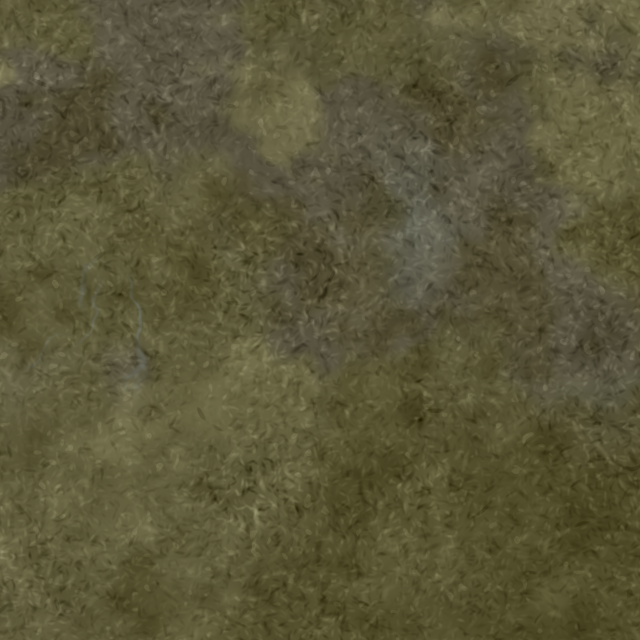
Write a Shadertoy shader that draws this texture.

```glsl
#define OLIVE vec3(0.362, 0.349, 0.222)
#define MURKY vec3(0.300, 0.280, 0.142)
#define OCHRE vec3(0.435, 0.420, 0.282)
#define UMBER_GREY vec3(0.347, 0.328, 0.258)
#define COOL_GREY vec3(0.370, 0.385, 0.340)
#define SCRATCH_BLUE vec3(0.450, 0.480, 0.480)
#define PATCH_CELLS 6.5
#define FINE_CELLS 112.0
#define STROKE_CELLS 58.0
#define STROKE_CONTRAST 0.070
#define SCRATCHES 7

vec3 hash3(vec2 cell, float seed) {
    vec3 h = fract(vec3(cell.xyx + seed * 17.31) * vec3(0.1031, 0.1030, 0.0973));
    h += dot(h, h.yzx + 33.33);
    return fract((h.xxy + h.yzz) * h.zyx);
}

mat2 rotation(float angle) {
    float c = cos(angle), s = sin(angle);
    return mat2(c, -s, s, c);
}

// Cellular noise: each cell holds one soft light or dark dab, stretched along its angle
float dabs(vec2 uv, float cells, float stretch, float angle, float jitter, float seed) {
    vec2 p = uv * cells + seed * 3.7;
    vec2 home = floor(p);
    float sum = 0.0;
    for (int j = -1; j <= 1; j++)
    for (int i = -1; i <= 1; i++) {
        vec2 cell = home + vec2(i, j);
        vec3 h = hash3(cell, seed);
        float turn = angle + jitter * (fract(h.z * 91.7) - 0.5);
        vec2 d = rotation(turn) * (p - cell - h.xy);
        d.y *= stretch;
        float falloff = max(0.0, 1.0 - dot(d, d));
        sum += (2.0 * h.z - 1.0) * falloff * falloff;
    }
    return sum;
}

float blobs(vec2 uv, float cells, float seed) {
    return dabs(uv, cells, 1.25, 0.0, 6.28, seed);
}

float softEllipse(vec2 p, vec2 radius) {
    return exp(-dot(p / radius, p / radius));
}

// Faint pale lines, diagonal to upright, clustered at the left
float scratches(vec2 uv) {
    float mask = 0.0;
    for (int i = 0; i < SCRATCHES; i++) {
        vec3 h = hash3(vec2(i, 5), 3.0);
        vec2 p = uv - vec2(0.02 + 0.19 * h.x, 0.43 + 0.13 * h.y);
        p = rotation(mix(0.65, 1.6, h.x)) * p;
        p.y += 0.5 * p.x * p.x;
        float len = 0.04 + 0.05 * h.z;
        float ends = smoothstep(len, 0.3 * len, abs(p.x));
        mask += ends * exp(-pow(p.y / 0.0035, 2.0)) * (0.35 + 0.4 * h.z);
    }
    return min(mask, 1.0);
}

void mainImage(out vec4 fragColor, in vec2 fragCoord) {
    vec2 uv = fragCoord / iResolution.y;

    // Ragged coordinates for the broad patches
    vec2 ragged = uv + 0.020 * vec2(blobs(uv, 17.0, 1.0), blobs(uv, 17.0, 2.0));
    ragged += 0.008 * vec2(blobs(uv, 44.0, 3.0), blobs(uv, 44.0, 4.0));
    float upper = smoothstep(0.22, 0.46, ragged.y);
    float breakup = blobs(uv, 24.0, 5.0);

    // Broad colour patches
    float light = blobs(ragged, PATCH_CELLS, 6.0) + 0.35 * breakup;
    float grey = blobs(ragged, 4.3, 7.0) + 0.4 * blobs(ragged, 11.0, 8.0);
    float cool = softEllipse(ragged - vec2(0.64, 0.65), vec2(0.055, 0.12))
               + 0.6 * softEllipse(ragged - vec2(0.98, 0.37), vec2(0.13, 0.05));
    float corner = smoothstep(0.75, 1.45, ragged.x + 0.8 * (1.0 - ragged.y) + 0.25 * grey)
                 * (1.0 - upper);

    vec3 color = OLIVE;
    color = mix(color, UMBER_GREY, smoothstep(-0.10, 0.45, grey) * mix(0.15, 0.95, upper));
    color = mix(color, OCHRE, smoothstep(0.12, 0.65, light) * mix(0.25, 0.85, upper));
    color = mix(color, COOL_GREY, 0.55 * cool);
    color = mix(color, MURKY, 0.75 * corner);
    color = mix(color, MURKY, 0.45 * smoothstep(0.15, 0.7, -light));

    // Brush strokes following a slowly turning direction
    float flow = 0.5 + 2.2 * blobs(uv, 5.0, 9.0);
    float strength = 0.85 + 0.5 * blobs(uv, 8.0, 10.0);
    float strokes = dabs(uv, STROKE_CELLS, 2.8, flow, 2.2, 11.0);
    float fine = dabs(uv, FINE_CELLS, 2.4, flow, 3.0, 12.0);
    float tone = STROKE_CONTRAST * strength * (strokes + 0.95 * fine);
    tone += 0.030 * breakup + 0.022 * blobs(ragged, 10.0, 13.0);

    // Sparse dark nicks and pale flecks
    float nick = dabs(uv, 46.0, 3.5, flow + 0.8, 2.5, 14.0);
    tone -= 0.055 * smoothstep(0.35, 0.9, nick);
    tone += 0.060 * smoothstep(0.45, 0.9, -dabs(uv, 80.0, 1.8, flow, 3.0, 15.0));

    color += tone * vec3(1.0, 1.0, 0.92);
    color = mix(color, SCRATCH_BLUE, 0.6 * scratches(ragged) * (0.75 + 0.5 * strokes));
    fragColor = vec4(clamp(color, 0.0, 1.0), 1.0);
}
```
